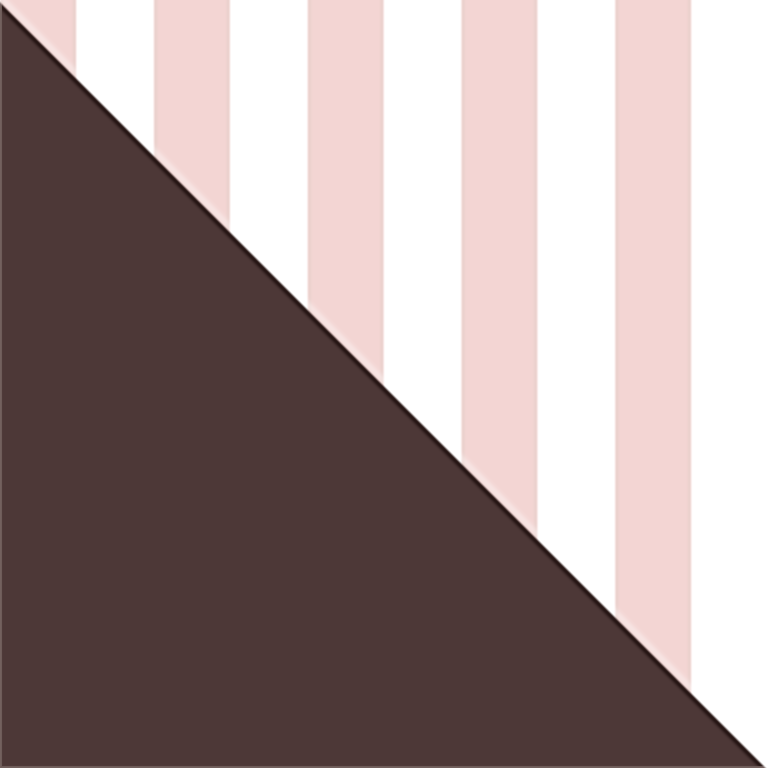
This background is drawn by a WebGL 1 fragment shader. Its source:

```glsl
precision highp float;
// Draws pink and white vertical stripes above a dark brown diagonal triangle.

uniform vec2 u_resolution;

const vec3 BROWN = vec3(0.302, 0.220, 0.216);
const vec3 DARK_EDGE = vec3(0.150, 0.085, 0.080);
const vec3 RIM = vec3(0.450, 0.380, 0.370);
const vec3 PINK = vec3(0.953, 0.835, 0.827);
const vec3 STRIPE_EDGE = vec3(0.900, 0.810, 0.790);
const vec3 WHITE = vec3(1.0);

const float STRIPE_PERIOD = 0.2002;
const float STRIPE_CENTRE = 0.0497;
const float STRIPE_HALF_WIDTH = 0.0495;
const float STRIPE_SOFTNESS = 0.0022;
const float STRIPE_EDGE_WIDTH = 0.0025;
const float DIAGONAL_SUM = 0.9970;     // x + y along the diagonal
const float DIAGONAL_SOFTNESS = 0.0020;
const float DARK_EDGE_OFFSET = -0.0030;
const float DARK_EDGE_WIDTH = 0.0032;
const float HALO_OFFSET = 0.0050;
const float HALO_WIDTH = 0.0050;
const float HALO_STRENGTH = 0.35;
const float RIM_WIDTH = 0.0025;

// Bell-shaped falloff around zero.
float bell(float x, float width) {
    float t = x / width;
    return exp(-t * t);
}

// Smooth coverage of the side where the distance is negative.
float inside(float distance, float softness) {
    float s = max(softness, 0.7 / min(u_resolution.x, u_resolution.y));
    return 1.0 - smoothstep(-s, s, distance);
}

vec3 stripes(float x) {
    float offset = mod(x - STRIPE_CENTRE + 0.5 * STRIPE_PERIOD, STRIPE_PERIOD)
                 - 0.5 * STRIPE_PERIOD;
    float d = abs(offset) - STRIPE_HALF_WIDTH;
    vec3 fill = mix(PINK, STRIPE_EDGE, 0.6 * bell(d + STRIPE_EDGE_WIDTH, STRIPE_EDGE_WIDTH));
    float lastStripe = step(x, 0.95);
    return mix(WHITE, fill, inside(d, STRIPE_SOFTNESS) * lastStripe);
}

vec3 triangle(vec2 p, float diagonal) {
    vec3 color = mix(BROWN, DARK_EDGE, bell(diagonal - DARK_EDGE_OFFSET, DARK_EDGE_WIDTH));
    float border = min(p.x, p.y);
    return mix(color, RIM, inside(border - RIM_WIDTH, 0.001));
}

void main() {
    vec2 p = gl_FragCoord.xy / u_resolution;
    float diagonal = (p.x + p.y - DIAGONAL_SUM) * 0.70711;

    // Striped side, slightly brighter along the diagonal
    vec3 color = stripes(p.x);
    color = mix(color, WHITE, HALO_STRENGTH * bell(diagonal - HALO_OFFSET, HALO_WIDTH));

    // Brown triangle on top
    color = mix(color, triangle(p, diagonal), inside(diagonal, DIAGONAL_SOFTNESS));
    gl_FragColor = vec4(color, 1.0);
}
```
